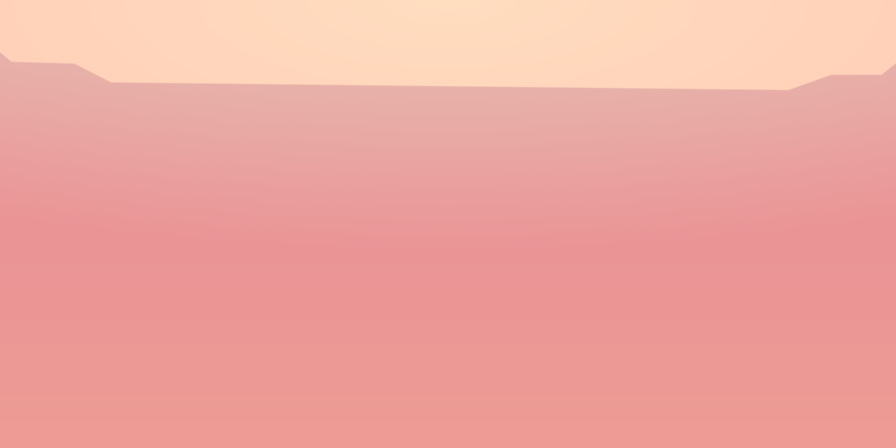
Reproduce this background procedurally as a Shadertoy shader.

```glsl
// Draws a pale peach sky over a hazy rose plain with low stepped ridges at both sides.

const vec3 SKY_GLOW  = vec3(1.000, 0.868, 0.750);
const vec3 SKY_EDGE  = vec3(1.000, 0.820, 0.725);
const vec3 HAZE      = vec3(0.906, 0.698, 0.667);
const vec3 ROSE      = vec3(0.918, 0.580, 0.588);
const vec3 CORAL     = vec3(0.930, 0.610, 0.580);

const float HAZE_TOP    = 0.19;  // depth below the top where the haze is strongest
const float HAZE_BOTTOM = 0.56;  // depth where the haze has faded out
const float HAZE_CURVE  = 0.075; // how far the haze lifts at the sides
const float SKY_STRETCH = 2.8;   // vertical squeeze of the sky glow

// Corners of the ridge line, left to right
const int RIDGE_COUNT = 8;
const vec2 RIDGE[RIDGE_COUNT] = vec2[RIDGE_COUNT](
    vec2(0.000, 0.883), vec2(0.013, 0.862), vec2(0.083, 0.858), vec2(0.124, 0.816),
    vec2(0.880, 0.799), vec2(0.928, 0.833), vec2(0.984, 0.833), vec2(1.000, 0.859));

// Height of the ridge line, joined by straight segments
float ridgeHeight(float x) {
    float height = RIDGE[0].y;
    for (int i = 1; i < RIDGE_COUNT; i++) {
        vec2 a = RIDGE[i - 1];
        vec2 b = RIDGE[i];
        height += (b.y - a.y) * clamp((x - a.x) / (b.x - a.x), 0.0, 1.0);
    }
    return height;
}

// Warm glow centred on the top edge
vec3 skyColor(float side, float depth) {
    float fade = length(vec2(side, depth * SKY_STRETCH));
    return mix(SKY_GLOW, SKY_EDGE, clamp(fade, 0.0, 1.0));
}

// Curved haze fading to rose, then warming towards the bottom
vec3 groundColor(float side, float depth) {
    float hazeDepth = depth + HAZE_CURVE * side * side;
    float clearing = clamp((hazeDepth - HAZE_TOP) / (HAZE_BOTTOM - HAZE_TOP), 0.0, 1.0);
    float warming = clamp((depth - HAZE_BOTTOM) / (1.0 - HAZE_BOTTOM), 0.0, 1.0);
    return mix(HAZE, mix(ROSE, CORAL, warming), clearing);
}

void mainImage(out vec4 fragColor, in vec2 fragCoord) {
    vec2 uv = fragCoord / iResolution.xy;
    float side = 2.0 * uv.x - 1.0;
    float depth = 1.0 - uv.y;
    float pixel = 1.0 / iResolution.y;

    // Sky above the ridge, ground below, with a smooth edge
    float aboveRidge = uv.y - ridgeHeight(uv.x);
    float skyMask = smoothstep(-pixel, pixel, aboveRidge);
    vec3 color = mix(groundColor(side, depth), skyColor(side, depth), skyMask);

    fragColor = vec4(color, 1.0);
}
```
